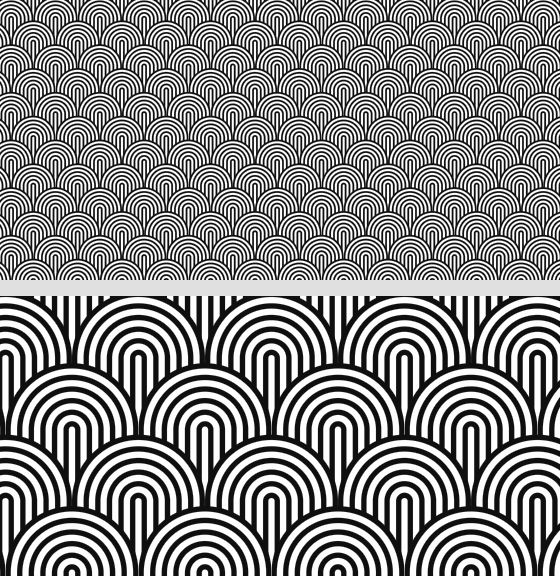
Top: the whole. Bottom: its middle third, enlarged.
A WebGL 1 fragment shader for this pattern:

```glsl
precision highp float;
// Overlapping rows of concentric striped arches with straight legs, black on white.

uniform vec2 u_resolution;

const float ROW_STEP = 1.075;   // height between rows, in arch radii
const float HALF_LINE = 0.04;   // half the width of a black line
const float PITCH = (1.0 - HALF_LINE) / 5.5;  // distance between black lines

// Antialiased coverage of the region where dist is positive.
float coverage(float dist, float pixel) {
  return clamp(dist / pixel + 0.5, 0.0, 1.0);
}

// Distance from the arch axis: round above the centre, straight legs below.
float archDistance(vec2 p) {
  return length(vec2(p.x, max(p.y, 0.0)));
}

// Position relative to the nearest arch of a row; odd rows shift by half a period.
vec2 archLocal(vec2 p, float row) {
  float x = mod(p.x + row + 1.0, 2.0) - 1.0;
  return vec2(x, p.y - row * ROW_STEP);
}

void main() {
  // One unit is one arch radius; about 12.6 arches fit across a 2:1 canvas.
  float unitsPerHeight = 12.63;
  float pixel = unitsPerHeight / u_resolution.y;
  vec2 p = (gl_FragCoord.xy - 0.5 * u_resolution) * pixel + vec2(0.128, 0.98);
  float blur = pixel * 1.1;

  vec3 black = vec3(0.064, 0.06, 0.062);
  vec3 white = vec3(0.995);
  vec3 color = black;

  // Paint from the row behind to the row in front.
  float frontRow = ceil((p.y - 1.0) / ROW_STEP);
  for (int i = 0; i < 3; i++) {
    float row = frontRow + 1.0 - float(i);
    float d = archDistance(archLocal(p, row));

    // Stripes around a white core; the outline lies inside the arch,
    // so neighbouring outlines join into a double line.
    float ring = min(d, 1.0 - HALF_LINE) / PITCH;
    float lineDist = abs(fract(ring) - 0.5) * PITCH;
    vec3 stripes = mix(white, black, coverage(HALF_LINE - lineDist, blur));
    color = mix(color, stripes, coverage(1.0 - d, blur));
  }

  gl_FragColor = vec4(color, 1.0);
}
```
